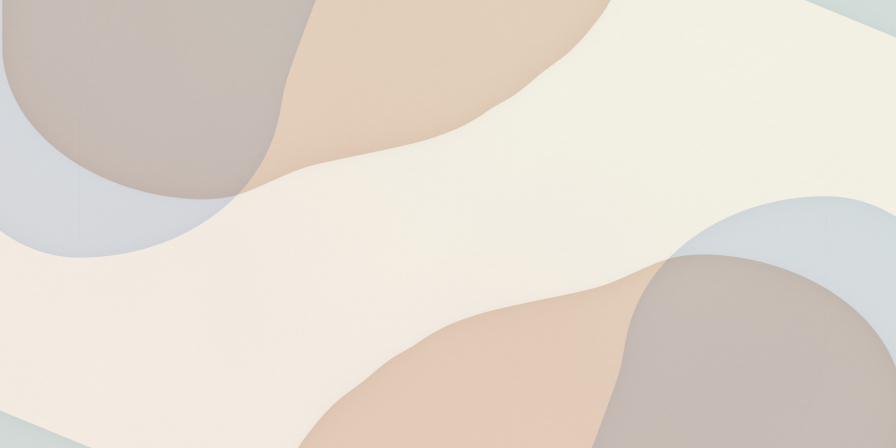
This background is drawn by a WebGL 2 fragment shader. Its source:

```glsl
#version 300 es
precision highp float;
// Translucent paper shapes in pastel tones, laid out twice by a half turn.
// Each shape is a half ellipse extended by soft ramps; tints multiply,
// so the overlap of blue and peach turns taupe. Noise adds paper grain.

uniform vec2 u_resolution;
out vec4 fragColor;

vec2 hashGradient(vec2 cell) {
    float h = fract(sin(dot(cell, vec2(127.1, 311.7))) * 43758.5);
    return vec2(cos(6.2832 * h), sin(6.2832 * h));
}

float gradientNoise(vec2 p) {
    vec2 i = floor(p), f = fract(p);
    vec2 u = f * f * f * (f * (f * 6.0 - 15.0) + 10.0);
    vec2 e = vec2(0.0, 1.0);
    float low = mix(dot(hashGradient(i), f),
                    dot(hashGradient(i + e.yx), f - e.yx), u.x);
    float high = mix(dot(hashGradient(i + e), f - e),
                     dot(hashGradient(i + 1.0), f - 1.0), u.x);
    return mix(low, high, u.y);
}

// Smooth version of max(x, 0)
float ramp(float x, float softness) {
    return 0.5 * (x + sqrt(x * x + softness * softness));
}

// Ellipse below its centre, straight walls above it (y points down)
float bowl(vec2 p, vec2 radius) {
    return (length(vec2(p.x, max(p.y, 0.0)) / radius) - 1.0) * min(radius.x, radius.y);
}

// Peach shape: round on the left, with a winding lower edge to the right
float peachField(vec2 p) {
    float rise = 0.50 * ramp(p.x - 0.521, 0.05) - 0.31 * ramp(p.x - 0.672, 0.04)
               + 0.53 * ramp(p.x - 1.021, 0.08) + 0.90 * ramp(p.x - 1.302, 0.04);
    float wobble = 0.006 * smoothstep(0.7, 1.2, p.x) * gradientNoise(p * 17.0);
    return bowl(vec2(min(p.x - 0.482, 0.0), p.y + rise + wobble - 0.104), vec2(0.477, 0.347));
}

// Blue shape: a bowl whose right wall leans outward near the top
float blueField(vec2 p) {
    float x = p.x - 0.177 - 0.38 * ramp(0.208 - p.y, 0.04);
    return bowl(vec2(x, p.y - 0.208), vec2(x < 0.0 ? 0.323 : 0.448, 0.367));
}

// Dividing by the slope turns each field into an approximate distance
float peachDistance(vec2 p) {
    float d = peachField(p), h = 0.002;
    vec2 slope = vec2(peachField(p + vec2(h, 0.0)) - d, peachField(p + vec2(0.0, h)) - d) / h;
    return d / max(length(slope), 0.4);
}

float blueDistance(vec2 p) {
    float d = blueField(p), h = 0.002;
    vec2 slope = vec2(blueField(p + vec2(h, 0.0)) - d, blueField(p + vec2(0.0, h)) - d) / h;
    return d / max(length(slope), 0.4);
}

float cover(float d) {
    float edge = 0.8 / u_resolution.y;
    return 1.0 - smoothstep(-edge, edge, d);
}

void main() {
    // Height is one unit, y points down
    vec2 q = vec2(gl_FragCoord.x, u_resolution.y - gl_FragCoord.y) / u_resolution.y;
    q.x *= 2.0 * u_resolution.y / u_resolution.x;

    // Half turn for the lower right group
    vec2 p = 0.5 * q.x + q.y < 1.0 ? q : vec2(2.021, 1.013) - q;

    // Warm paper, pinker at lower left and yellower at upper right
    float cloud = gradientNoise(q * 3.0) + 0.5 * gradientNoise(q * 7.0);
    float warmth = smoothstep(-0.45, 0.55, 0.5 * (q.x - 1.0) - (q.y - 0.5) + 0.12 * cloud);
    vec3 color = mix(vec3(0.951, 0.920, 0.882), vec3(0.949, 0.938, 0.892), warmth);

    float peach = peachDistance(p);
    float blue = blueDistance(p);
    float corner = 0.765 - abs(dot(q - vec2(1.0, 0.5), vec2(0.38, -0.925)));

    // Multiplying tints
    color *= mix(vec3(1.0), vec3(0.880, 0.920, 0.978), cover(blue));
    color *= mix(vec3(1.0), vec3(0.933, 0.866, 0.822), cover(peach));
    color *= mix(vec3(1.0), vec3(0.870, 0.925, 0.955), cover(corner));

    // Soft shade inside each edge and a faint one just outside the peach
    color *= 1.0 - vec3(0.025, 0.035, 0.045) * cover(peach) * exp(-abs(peach) / 0.025);
    color *= 1.0 - 0.025 * cover(blue) * exp(-abs(blue) / 0.020);
    color *= 1.0 - 0.025 * cover(corner) * exp(-abs(corner) / 0.020);
    color *= 1.0 - 0.015 * (1.0 - cover(peach)) * exp(-abs(peach) / 0.012);

    // Paper grain
    color += 0.004 * gradientNoise(q * vec2(55.0, 80.0)) + 0.005 * gradientNoise(q * 140.0);
    color += 0.004 * cloud;

    fragColor = vec4(color, 1.0);
}
```
